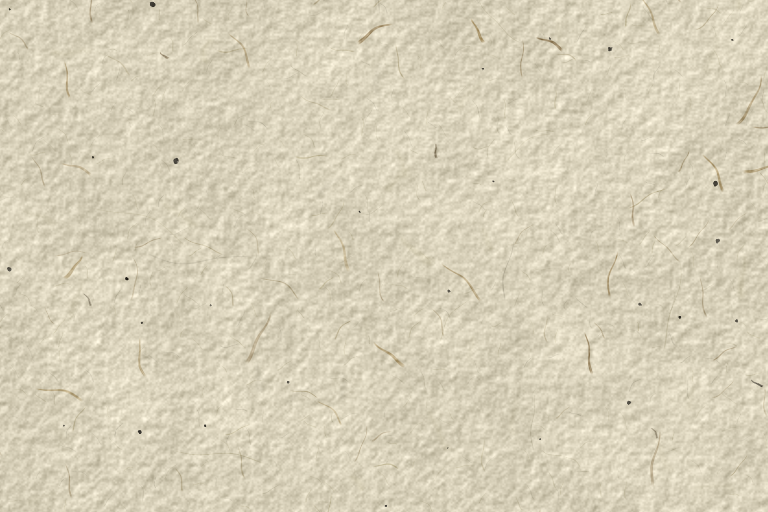
This texture is drawn by a WebGL 2 fragment shader. Its source:

```glsl
#version 300 es
precision highp float;
// Handmade paper: a pale cream sheet with a fine embossed grain, scattered plant
// fibres, soft smudges and dark specks. Fibres are bent, tapered strokes placed
// one per cell on jittered grids; the grain is the slope of value noise.

uniform vec2 u_resolution;
out vec4 fragColor;

// Lengths are fractions of the canvas height.
const vec3 PAPER = vec3(0.850, 0.820, 0.730);
const vec3 OCHRE = vec3(0.62, 0.51, 0.29);
const vec3 UMBER = vec3(0.47, 0.37, 0.22);
const vec3 OLIVE = vec3(0.60, 0.56, 0.38);
const vec3 GREY = vec3(0.50, 0.48, 0.42);
const vec3 SOOT = vec3(0.13, 0.12, 0.10);
const float COARSE_GRAIN = 0.0150;
const float MEDIUM_GRAIN = 0.0075;
const float FINE_GRAIN = 0.0036;
const float RELIEF = 0.105;
const float TOOTH = 0.075;
const float CLOUDING = 0.045;
const vec2 LIGHT = vec2(-0.45, 0.55);
const float SPECK_CELL = 0.14;
const float SPECK_SHARE = 0.34;
const float PI = 3.14159;

float hash(vec2 p) {
    return fract(sin(dot(p, vec2(127.1, 311.7))) * 43758.5);
}

float noise(vec2 p) {
    vec2 i = floor(p), f = fract(p);
    f = f * f * (3.0 - 2.0 * f);
    float low = mix(hash(i), hash(i + vec2(1, 0)), f.x);
    float high = mix(hash(i + vec2(0, 1)), hash(i + vec2(1, 1)), f.x);
    return mix(low, high, f.y);
}

// Slope of the noise towards the light, around zero.
float relief(vec2 p) {
    return noise(p) - noise(p + LIGHT);
}

// Lays one bent, tapered fibre per occupied cell over the colour.
// size = (half length, half width, edge softness)
void addFibres(inout vec3 col, vec2 p, float cell, float seed, vec3 size,
               float share, float opacity, vec3 tintA, vec3 tintB) {
    vec2 home = floor(p / cell);
    for (int y = -1; y <= 1; y++)
    for (int x = -1; x <= 1; x++) {
        vec2 id = home + vec2(x, y);
        vec2 key = id + seed;
        if (hash(key + 3.3) > share) continue;
        vec2 centre = (id + vec2(hash(key), hash(key + 7.7))) * cell;
        // Upright directions are somewhat more common than level ones.
        float turn = hash(key + 11.9);
        float angle = PI * turn + 0.18 * sin(2.0 * PI * turn);
        vec2 along = vec2(cos(angle), sin(angle));
        vec2 d = p - centre;
        vec2 q = vec2(dot(d, along), dot(d, vec2(-along.y, along.x)));

        float halfLen = size.x * mix(0.4, 1.0, hash(key + 17.1));
        float t = q.x / halfLen;
        float bend = (hash(key + 23.5) - 0.5) * 0.55;
        float wobble = 0.05 * sin(t * 4.0 + 6.0 * turn);
        q.y -= halfLen * (bend * (t * t - 0.3) + wobble);

        float taper = mix(1.0, 0.45, smoothstep(-1.0, 1.0, t));
        float halfWidth = size.y * taper * mix(0.6, 1.2, hash(key + 29.3));
        float body = 1.0 - smoothstep(halfWidth - size.z, halfWidth + size.z, abs(q.y));
        float ends = 1.0 - smoothstep(0.75, 1.0, abs(t));
        float streak = mix(0.55, 1.0, noise(vec2(t * 5.0, q.y / size.y * 1.5) + key * 5.3));
        float strength = opacity * mix(0.45, 1.0, hash(key + 31.7));
        vec3 tint = mix(tintA, tintB, hash(key + 37.9));
        col = mix(col, tint, body * ends * streak * strength);
    }
}

// Small, slightly uneven dark flecks.
void addSpecks(inout vec3 col, vec2 p, float px) {
    vec2 home = floor(p / SPECK_CELL);
    for (int y = -1; y <= 1; y++)
    for (int x = -1; x <= 1; x++) {
        vec2 id = home + vec2(x, y);
        vec2 key = id + 211.0;
        if (hash(key) > SPECK_SHARE) continue;
        vec2 d = p - (id + vec2(hash(key + 5.1), hash(key + 9.3))) * SPECK_CELL;
        float radius = mix(0.0018, 0.0052, pow(hash(key + 13.7), 2.5));
        float edge = length(d) + 0.003 * (noise(p * 260.0) - 0.5);
        float cover = 1.0 - smoothstep(radius - px * 0.6, radius + px * 0.6, edge);
        col = mix(col, SOOT, cover * mix(0.6, 0.95, hash(key + 19.1)));
    }
}

void main() {
    vec2 p = gl_FragCoord.xy / u_resolution.y;
    float px = 1.0 / u_resolution.y;
    float aa = max(px * 0.7, 0.0012);
    vec3 col = PAPER + CLOUDING * (noise(p * 9.0) + noise(p * 27.0 + 40.0) - 1.0);

    // Buried smudges and faint hairs first, bold fibres on top
    addFibres(col, p, 0.13, 17.0, vec3(0.050, 0.0060, 0.0070), 0.55, 0.20, GREY, OLIVE);
    addFibres(col, p, 0.045, 53.0, vec3(0.022, 0.0010, aa), 0.60, 0.34, GREY, OLIVE);
    addFibres(col, p, 0.30, 91.0, vec3(0.110, 0.0012, aa), 0.50, 0.42, GREY, OLIVE);
    addFibres(col, p, 0.12, 127.0, vec3(0.045, 0.0014, aa), 0.55, 0.60, OLIVE, UMBER);
    addFibres(col, p, 0.20, 163.0, vec3(0.058, 0.0030, aa), 0.48, 0.85, OCHRE, UMBER);
    addFibres(col, p, 0.27, 197.0, vec3(0.022, 0.0022, aa), 0.30, 0.90, SOOT, UMBER);
    addSpecks(col, p, px);

    // Embossed grain and fine tooth
    float grain = RELIEF * (relief(p / COARSE_GRAIN) + relief(p / MEDIUM_GRAIN + 70.0));
    grain += TOOTH * (noise(p / FINE_GRAIN + 30.0) - 0.5);
    col += grain * vec3(1.0, 1.0, 1.04);
    fragColor = vec4(clamp(col, 0.0, 1.0), 1.0);
}
```
